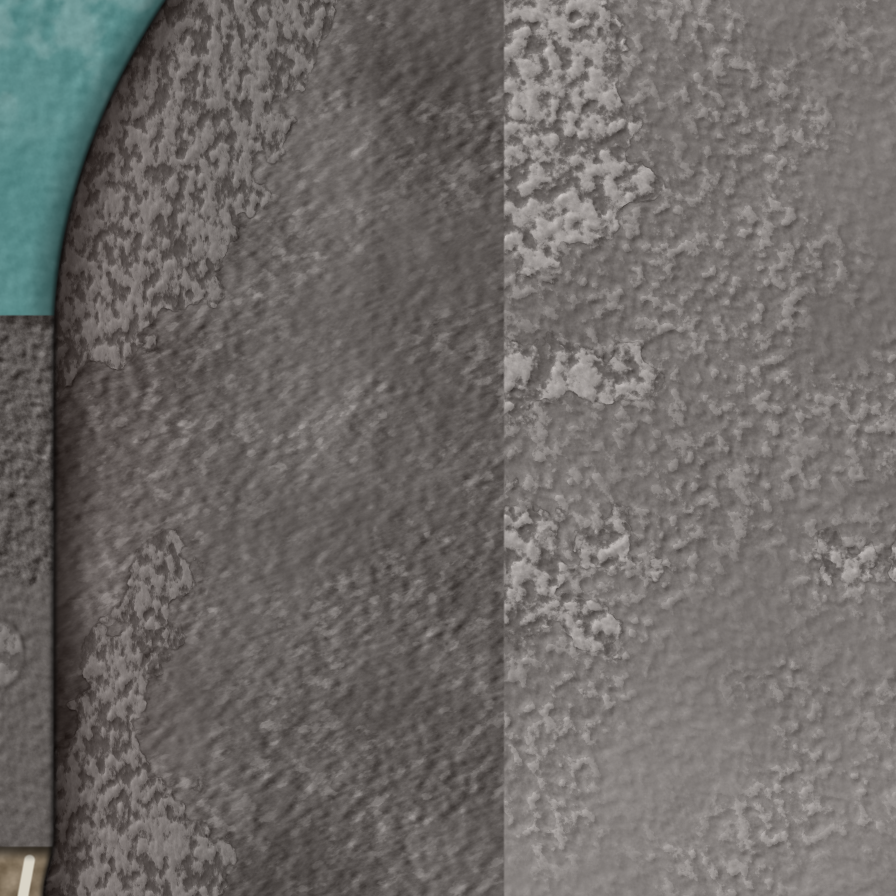
Reproduce this texture procedurally as a three.js fragment shader.

```glsl
varying vec2 vUv;

const float PANEL_X = 0.5625;
const float SEAM_X = 0.415;
const float LEDGE_Y = 0.648;
const float SOFT = 0.0015;

float hash(vec2 p) {
  vec3 q = fract(vec3(p.xyx) * 0.1031);
  q += dot(q, q.yzx + 33.33);
  return fract((q.x + q.y) * q.z);
}

float noise(vec2 p) {
  vec2 i = floor(p), f = fract(p);
  f = f * f * (3.0 - 2.0 * f);
  float low = mix(hash(i), hash(i + vec2(1.0, 0.0)), f.x);
  float high = mix(hash(i + vec2(0.0, 1.0)), hash(i + 1.0), f.x);
  return mix(low, high, f.y);
}

vec2 rotate(vec2 p, float a) {
  return mat2(cos(a), -sin(a), sin(a), cos(a)) * p;
}

float fbm(vec2 p) {
  float sum = 0.0, amp = 0.53;
  p = rotate(p, 0.5);
  for (int i = 0; i < 4; i++) {
    sum += amp * noise(p);
    p = mat2(1.6, 1.2, -1.2, 1.6) * p + 7.3;
    amp *= 0.5;
  }
  return sum;
}

// Light from the upper left across a noisy height field
float relief(vec2 p, float reach) {
  return fbm(p + vec2(reach, -reach)) - fbm(p - vec2(reach, -reach));
}

// Positive inside an ellipse, roughly in canvas units
float blob(vec2 p, vec2 center, vec2 radius) {
  return (1.0 - length((p - center) / radius)) * min(radius.x, radius.y);
}

float capsule(vec2 p, vec2 a, vec2 b, float radius) {
  vec2 d = b - a;
  return radius - length(p - a - d * clamp(dot(p - a, d) / dot(d, d), 0.0, 1.0));
}

float step01(float d, float width) { return smoothstep(-width, width, d); }

vec3 stone(float tone) { return tone + vec3(0.016, -0.004, -0.014); }

// Left outline of the bulging column
float columnEdge(float y) {
  float bulge = clamp((y - 0.62) / 0.38, 0.0, 1.0);
  return 0.06 + 0.125 * bulge * bulge - 0.012 * (1.0 - smoothstep(0.0, 0.07, y));
}

float leftCrust(vec2 p) {
  float upper = min(0.235 + 0.44 * (p.y - 0.68) - p.x, p.y - 0.57 - 0.69 * (p.x - 0.09));
  float lower = capsule(p, vec2(0.172, 0.355), vec2(0.1, 0.12), 0.03);
  lower = max(lower, blob(p, vec2(0.15, 0.03), vec2(0.09, 0.11)));
  return max(upper, lower);
}

float rightCrust(vec2 p) {
  float d = blob(p, vec2(0.57, 0.88), vec2(0.135, 0.18));
  d = max(d, blob(p, vec2(0.67, 0.79), vec2(0.07, 0.03)));
  d = max(d, blob(p, vec2(0.61, 0.58), vec2(0.14, 0.055)) - 0.016);
  d = max(d, blob(p, vec2(0.57, 0.36), vec2(0.08, 0.07)));
  d = max(d, blob(p, vec2(0.67, 0.385), vec2(0.06, 0.03)) - 0.004);
  d = max(d, capsule(p, vec2(0.6, 0.37), vec2(0.665, 0.295), 0.02));
  return max(d, capsule(p, vec2(0.935, 0.365), vec2(1.02, 0.38), 0.02));
}

// Crust of pale islands split by dark pits, shadowed along its ragged border
float addCrust(float tone, float d, float light, vec2 grain, float contrast) {
  float islands = smoothstep(0.34, 0.58, fbm(grain)) - 0.65;
  float crust = light + contrast * (islands + 1.3 * relief(grain, 0.22));
  float rim = exp(-pow((d + 0.002) / 0.003, 2.0));
  return mix(tone - 0.07 * rim, crust, step01(d, 0.003));
}

float columnTone(vec2 p, float ragged) {
  vec2 grain = rotate(p, 0.45) * vec2(80.0, 125.0);
  float rough = smoothstep(0.3, 0.7, fbm(p * 10.0 + 3.0));
  float tone = 0.35 + 0.19 * (fbm(p * 7.0) - 0.5) + mix(0.15, 0.27, rough) * relief(grain, 0.25);
  tone += 0.1 * smoothstep(0.56, 0.74, fbm(grain * 0.8 + 40.0)) * mix(0.4, 1.0, rough);
  tone += 0.022 * step01(SEAM_X - p.x, SOFT) * smoothstep(0.42, 0.48, p.y) * smoothstep(0.2, 0.4, p.x);
  tone = addCrust(tone, leftCrust(p) + ragged, 0.415, p * vec2(150.0, 90.0), 0.17);
  return tone * mix(0.42, 1.0, smoothstep(-0.005, 0.06, p.x - columnEdge(p.y)));
}

float panelTone(vec2 p, float ragged) {
  float tone = mix(0.495, 0.43, smoothstep(0.0, 0.55, p.y)) + 0.02 * smoothstep(0.6, 1.0, p.y);
  float d = rightCrust(p) + ragged;
  float crumbs = max(smoothstep(0.35, 0.65, fbm(p * 9.0 + 5.0)), smoothstep(-0.08, 0.0, d));
  float flecks = smoothstep(0.52, 0.68, fbm(p * 100.0));
  tone += 0.08 * (fbm(p * 8.0) - 0.5) + mix(0.12, 0.25, crumbs) * relief(p * 100.0, 0.25);
  tone += 0.11 * flecks * mix(0.25, 1.0, crumbs);
  return addCrust(tone, d, 0.53, p * 92.0, 0.23);
}

vec3 backdrop(vec2 p) {
  // Teal wash with pale clouds
  float cloud = smoothstep(0.42, 0.7, fbm(p * 26.0)) * smoothstep(0.82, 0.92, p.y);
  vec3 teal = mix(vec3(0.3, 0.5, 0.495), vec3(0.39, 0.57, 0.565), fbm(p * 13.0));
  teal += vec3(0.12, 0.08, 0.08) * cloud + 0.1 * relief(p * 80.0, 0.25);
  teal *= mix(0.68, 1.0, smoothstep(0.0, 0.04, columnEdge(p.y) - p.x));
  // Rough block below the ledge
  float rough = step01(p.y - 0.35 + 0.03 * (noise(p * 60.0) - 0.5), 0.004);
  float tone = mix(0.37, 0.34, rough) + mix(0.16, 0.36, rough) * relief(p * 115.0, 0.25);
  tone = addCrust(tone, blob(p, vec2(0.0, 0.27), vec2(0.025, 0.035)), 0.43, p * 90.0, 0.12);
  tone *= mix(0.7, 1.0, smoothstep(0.0, 0.02, LEDGE_Y - p.y));
  vec3 color = mix(stone(tone), teal, step01(p.y - LEDGE_Y, SOFT));
  // Sandy corner with a pale strip
  vec3 sand = vec3(0.52, 0.46, 0.38) + 0.2 * relief(p * 60.0, 0.3);
  sand = mix(sand, vec3(0.85, 0.83, 0.78), step01(capsule(p, vec2(0.033, 0.04), vec2(0.022, -0.02), 0.006), SOFT));
  sand *= mix(0.4, 1.0, smoothstep(0.0, 0.018, 0.055 - p.y));
  return mix(color, sand, step01(0.055 - p.y, SOFT));
}

void main() {
  vec2 p = vUv;
  float ragged = 0.075 * (fbm(p * 22.0) - 0.5) + 0.03 * (fbm(p * 80.0) - 0.5);
  float side = p.x - columnEdge(p.y);
  float tone = mix(columnTone(p, ragged), panelTone(p, ragged), step01(p.x - PANEL_X, SOFT));
  vec3 color = stone(tone);
  color.r += 0.008 * (1.0 - smoothstep(0.1, 0.3, p.x));
  color = mix(backdrop(p), color, step01(side, SOFT));
  color *= 1.0 - 0.55 * exp(-pow(side / 0.004, 2.0));
  gl_FragColor = vec4(color, 1.0);
}
```
